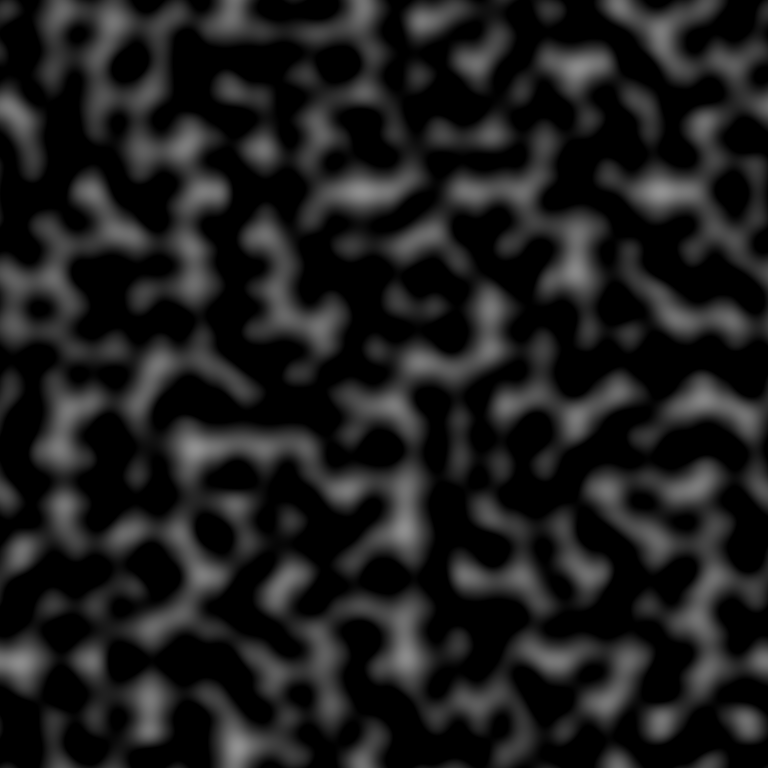
Give the GLSL for this texture, as a WebGL 1 fragment shader.

```glsl
precision highp float;
// Soft grey cloud network around rounded black holes, tiling in both directions.

uniform vec2 u_resolution;

const float CELLS = 18.0;       // noise cells across the tile
const float CONTRAST = 0.79;    // strength of the noise
const float BRIGHTNESS = 0.077; // level added before black is clipped
const float SEED = 7.0;
const float TAU = 6.2831853;

float hash(vec2 p) {
  return fract(sin(dot(p + SEED, vec2(127.1, 311.7))) * 43758.5453);
}

// Unit gradient at a lattice point, wrapped at the tile edge
vec2 gradient(vec2 lattice) {
  float angle = TAU * hash(mod(lattice, CELLS));
  return vec2(cos(angle), sin(angle));
}

// Slope contribution of one cell corner
float corner(vec2 cell, vec2 local, vec2 offset) {
  return dot(gradient(cell + offset), local - offset);
}

// Periodic gradient noise with quintic interpolation
float gradientNoise(vec2 p) {
  vec2 cell = floor(p);
  vec2 f = fract(p);
  vec2 fade = f * f * f * (f * (f * 6.0 - 15.0) + 10.0);
  float bottom = mix(corner(cell, f, vec2(0.0, 0.0)),
                     corner(cell, f, vec2(1.0, 0.0)), fade.x);
  float top = mix(corner(cell, f, vec2(0.0, 1.0)),
                  corner(cell, f, vec2(1.0, 1.0)), fade.x);
  return mix(bottom, top, fade.y);
}

void main() {
  vec2 uv = gl_FragCoord.xy / u_resolution;
  float grey = BRIGHTNESS + CONTRAST * gradientNoise(uv * CELLS);
  gl_FragColor = vec4(vec3(clamp(grey, 0.0, 1.0)), 1.0);
}
```
